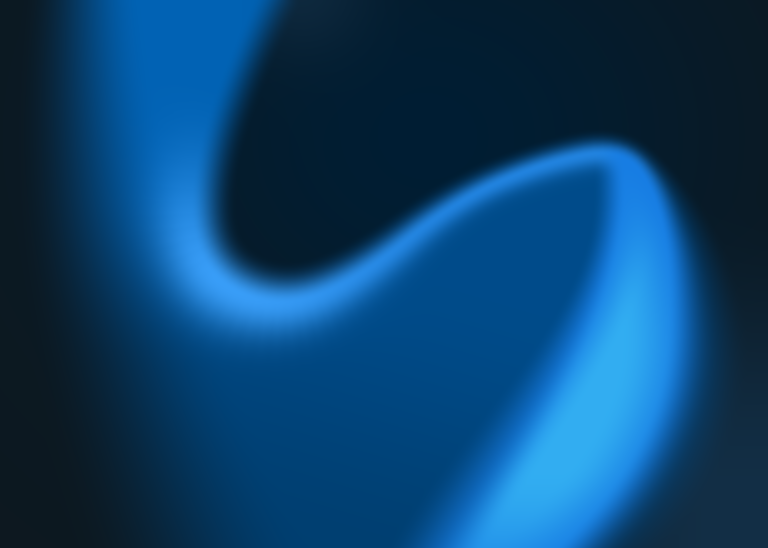
Reproduce this background procedurally as a WebGL 1 fragment shader.

```glsl
precision highp float;

// A soft blue ribbon of light folding in an S across a dark backdrop.
// A quadratic spline gives the signed distance to its lit edge; the body,
// the crest glow and the broad right-hand fold are layered from that distance.

uniform vec2 u_resolution;

const float ASPECT = 1.399;
const int KNOTS = 15;
const int STEPS = 8;

const vec3 CHARCOAL   = vec3(0.050, 0.095, 0.125);
const vec3 NAVY       = vec3(0.000, 0.115, 0.200);
const vec3 SLATE      = vec3(0.070, 0.180, 0.270);
const vec3 DEEP_BLUE  = vec3(0.000, 0.245, 0.440);
const vec3 MID_BLUE   = vec3(0.000, 0.295, 0.540);
const vec3 BAND_BLUE  = vec3(0.005, 0.385, 0.705);
const vec3 CREST_BLUE = vec3(0.140, 0.530, 0.900);
const vec3 CREST_PEAK = vec3(0.240, 0.640, 1.000);
const vec3 FOLD_BLUE  = vec3(0.090, 0.490, 0.890);
const vec3 FOLD_CORE  = vec3(0.195, 0.680, 0.945);

const vec2 NAVY_CENTER = vec2(0.78, 0.75);
const vec2 NAVY_RADIUS = vec2(0.55, 0.48);
const vec2 HAZE_CENTER = vec2(0.55, 1.02);
const float HAZE_RADIUS = 0.12;

vec2 knot[KNOTS];

void placeKnots() {
  knot[0]  = vec2(0.560, 1.110);
  knot[1]  = vec2(0.455, 0.890);
  knot[2]  = vec2(0.387, 0.690);
  knot[3]  = vec2(0.393, 0.535);
  knot[4]  = vec2(0.505, 0.473);
  knot[5]  = vec2(0.636, 0.516);
  knot[6]  = vec2(0.818, 0.655);
  knot[7]  = vec2(0.991, 0.727);
  knot[8]  = vec2(1.136, 0.753);
  knot[9]  = vec2(1.222, 0.662);
  knot[10] = vec2(1.282, 0.509);
  knot[11] = vec2(1.295, 0.309);
  knot[12] = vec2(1.215, 0.109);
  knot[13] = vec2(1.073, -0.055);
  knot[14] = vec2(0.945, -0.164);
}

float gauss(float x) { return exp(-x * x); }

vec2 bezier(vec2 a, vec2 b, vec2 c, float t) {
  return mix(mix(a, b, t), mix(b, c, t), t);
}

// x: signed distance (positive in the lit body), y: position in knots.
vec2 edgeDistance(vec2 p) {
  float nearest = 1e3, side = 1.0, along = 0.0;
  for (int i = 1; i < KNOTS - 1; i++) {
    vec2 a = 0.5 * (knot[i - 1] + knot[i]);
    vec2 b = knot[i];
    vec2 c = 0.5 * (knot[i] + knot[i + 1]);
    vec2 start = a;
    for (int j = 0; j < STEPS; j++) {
      vec2 end = bezier(a, b, c, float(j + 1) / float(STEPS));
      vec2 dir = end - start, rel = p - start;
      float h = clamp(dot(rel, dir) / dot(dir, dir), 0.0, 1.0);
      float dist = length(rel - dir * h);
      if (dist < nearest) {
        nearest = dist;
        side = dir.y * rel.x - dir.x * rel.y < 0.0 ? -1.0 : 1.0;
        along = float(i) - 0.5 + (float(j) + h) / float(STEPS);
      }
      start = end;
    }
  }
  return vec2(nearest * side, along);
}

vec3 backdrop(vec2 p) {
  vec3 color = mix(CHARCOAL, NAVY, gauss(length((p - NAVY_CENTER) / NAVY_RADIUS)));
  color = mix(color, SLATE, smoothstep(0.9, 1.3, p.x) * smoothstep(0.65, 0.1, p.y));
  return mix(color, SLATE, 0.7 * gauss(length(p - HAZE_CENTER) / HAZE_RADIUS));
}

void main() {
  vec2 p = gl_FragCoord.xy / u_resolution * vec2(ASPECT, 1.0);
  placeKnots();
  vec2 edge = edgeDistance(p);
  float d = edge.x, s = edge.y;

  // Blue body, fading out toward the left
  float softness = mix(0.042, 0.024, smoothstep(3.0, 7.0, s))
                 + 0.055 * smoothstep(8.3, 11.0, s);
  float fadeX = 0.15 + 0.20 * (1.0 - p.y) * (1.0 - p.y);
  float fadeWidth = mix(0.22, 0.11, p.y);
  float body = smoothstep(-softness, softness, d)
             * smoothstep(fadeX - fadeWidth, fadeX + fadeWidth, p.x);
  vec3 light = mix(DEEP_BLUE, MID_BLUE, smoothstep(0.0, 0.6, p.y + 0.3 * (p.x - 0.5)));
  float band = smoothstep(0.32, 0.65, p.y) * (1.0 - smoothstep(0.4, 0.8, p.x));
  light = mix(light, BAND_BLUE, band);

  // Bright crest that thins out from the trough to the peak
  float crestWidth = mix(0.075, 0.026, smoothstep(2.5, 6.5, s));
  float crest = gauss((d - 0.45 * crestWidth - 0.01) / crestWidth);
  crest *= smoothstep(1.3, 3.3, s) * (1.0 - smoothstep(8.3, 9.5, s));
  vec3 crestColor = mix(CREST_PEAK, CREST_BLUE, smoothstep(3.5, 6.0, s));
  light = mix(light, crestColor, 0.92 * crest);

  // Broad fold sweeping down the right side
  float innerX = mix(0.691, 1.11, smoothstep(-0.3, 0.65, p.y));
  float innerSoft = mix(0.09, 0.03, smoothstep(0.0, 0.6, p.y));
  float across = p.x - innerX;
  float fold = smoothstep(-innerSoft, innerSoft, across)
             * smoothstep(-0.3 * softness, softness, d);
  float core = smoothstep(0.0, 0.1, across) * smoothstep(0.02, 0.16, d)
             * smoothstep(-0.15, 0.15, p.y);
  light = mix(light, mix(FOLD_BLUE, FOLD_CORE, core), fold);

  gl_FragColor = vec4(mix(backdrop(p), light, body), 1.0);
}
```
